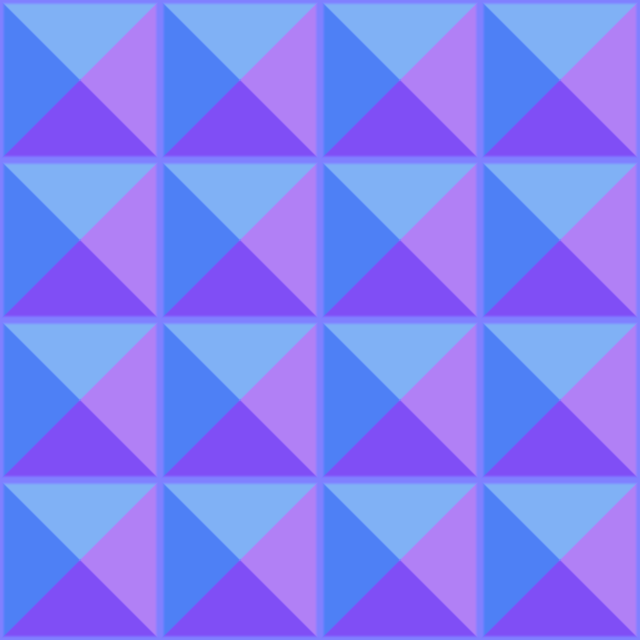
Write a Shadertoy shader that draws this texture map.

```glsl
// Tangent-space normal map of a 4 by 4 grid of square pyramid studs with flat grooves.

// Slope of one stud; p is the cell position measured from its apex.
vec2 pyramidSlope(vec2 p, float pixel)
{
    vec2 a = abs(p);

    // Choose the side faces or the top and bottom faces across the diagonals
    float ridge = max(0.010, pixel);
    float side = smoothstep(-ridge, ridge, a.x - a.y);
    vec2 facing = clamp(p / ridge, -1.0, 1.0) * vec2(side, 1.0 - side);

    // Flatten into the groove between studs
    float rim = max(0.014, pixel);
    float stud = 1.0 - smoothstep(-rim, rim, max(a.x, a.y) - 0.477);

    return 0.385 * facing * stud;
}

void mainImage(out vec4 fragColor, in vec2 fragCoord)
{
    vec2 cells = 4.0 * fragCoord / iResolution.xy;
    float pixel = 4.0 / min(iResolution.x, iResolution.y);

    vec2 slope = pyramidSlope(fract(cells) - 0.5, pixel);
    vec3 normal = vec3(slope, sqrt(1.0 - dot(slope, slope)));

    // Pack the unit normal into colour
    fragColor = vec4(0.5 + 0.5 * normal, 1.0);
}
```
